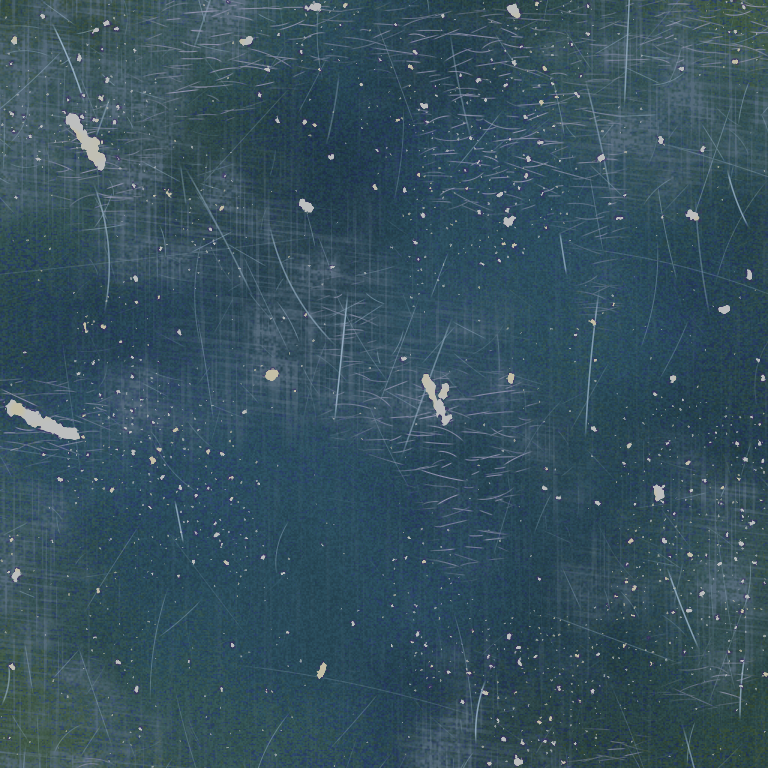
Give the GLSL for this texture, as a Shadertoy shader.

```glsl
// Worn teal painted metal with fine scratches, hazy scuffs and pale paint chips.

const vec3 TEAL  = vec3(0.16, 0.29, 0.35);
const vec3 GREEN = vec3(0.19, 0.31, 0.31);
const vec3 BLUE  = vec3(0.16, 0.25, 0.39);
const vec3 OLIVE = vec3(0.23, 0.33, 0.24);
const vec3 SCUFF = vec3(0.35, 0.43, 0.50);
const vec3 SCRATCH = vec3(0.60, 0.70, 0.78);
const vec3 LAVENDER = vec3(0.62, 0.61, 0.72);
const vec3 VIOLET = vec3(0.23, 0.17, 0.40);
const vec3 PRIMER = vec3(0.74, 0.75, 0.75);
const vec3 CREAM  = vec3(0.77, 0.75, 0.65);

float hash(vec2 p, float seed) {
    vec3 q = fract(vec3(p.xyx + seed * 17.37) * 0.1031);
    q += dot(q, q.yzx + 33.33);
    return fract((q.x + q.y) * q.z);
}

float noise(vec2 p, float seed) {
    vec2 i = floor(p), f = fract(p);
    f = f * f * (3.0 - 2.0 * f);
    float low = mix(hash(i, seed), hash(i + vec2(1, 0), seed), f.x);
    float high = mix(hash(i + vec2(0, 1), seed), hash(i + vec2(1, 1), seed), f.x);
    return mix(low, high, f.y);
}

float fbm(vec2 p, float seed) {
    float sum = 0.0, gain = 0.53;
    for (int i = 0; i < 4; i++) {
        sum += gain * noise(p, seed + float(i));
        p = p * 2.1 + 3.7;
        gain *= 0.5;
    }
    return sum;
}

vec2 rotate(vec2 p, float angle) {
    float c = cos(angle), s = sin(angle);
    return vec2(c * p.x + s * p.y, c * p.y - s * p.x);
}

// Tapered stroke along a shallow parabola.
float stroke(vec2 p, float halfLength, float bend, float width, float pixel) {
    float t = p.x / halfLength;
    float slope = 2.0 * bend * t / halfLength;
    float d = abs(p.y - bend * t * t) / sqrt(1.0 + slope * slope);
    return smoothstep(1.0, 0.6, abs(t)) * clamp(0.5 + (width - d) / pixel, 0.0, 1.0);
}

// One random stroke per cell; reach is the longest half length in cells.
float scratches(vec2 uv, float cells, float density, float angle, float spread,
                float reach, float width, float pixel, float seed) {
    vec2 home = floor(uv * cells);
    float sum = 0.0;
    for (int k = 0; k < 9; k++) {
        vec2 cell = home + vec2(k % 3 - 1, k / 3 - 1);
        if (hash(cell, seed) > density) continue;
        vec2 center = cell + vec2(hash(cell, seed + 1.0), hash(cell, seed + 2.0));
        float turn = angle + spread * (2.0 * hash(cell, seed + 3.0) - 1.0);
        float halfLength = reach * mix(0.25, 1.0, hash(cell, seed + 4.0)) / cells;
        float curl = 2.0 * hash(cell, seed + 5.0) - 1.0;
        float bend = 0.25 * halfLength * curl * curl * curl;
        float strength = mix(0.35, 1.0, hash(cell, seed + 6.0));
        vec2 p = rotate(uv - center / cells, turn);
        sum = max(sum, strength * stroke(p, halfLength, bend, width, pixel));
    }
    return sum;
}

// Signed distance to ragged flakes, at most one per cell.
float flakes(vec2 uv, float cells, float density, float size, float stretch, float seed) {
    vec2 home = floor(uv * cells);
    float nearest = 1.0;
    float ragged = noise(uv * 0.9 / size, seed) + 0.6 * noise(uv * 2.6 / size, seed + 1.0) - 0.8;
    for (int k = 0; k < 9; k++) {
        vec2 cell = home + vec2(k % 3 - 1, k / 3 - 1);
        if (hash(cell, seed) > density) continue;
        vec2 center = cell + 0.1 + 0.8 * vec2(hash(cell, seed + 1.0), hash(cell, seed + 2.0));
        float grow = hash(cell, seed + 4.0);
        float radius = size * mix(0.4, 1.0, grow * grow);
        vec2 p = rotate(uv - center / cells, 3.14 * hash(cell, seed + 3.0));
        p.x -= clamp(p.x, -radius * stretch, radius * stretch);
        nearest = min(nearest, length(p) - radius + ragged * size * 0.8);
    }
    return nearest;
}

// Mottled paint, greener and dirtier toward the borders.
vec3 paint(vec2 uv) {
    float border = smoothstep(0.2, 0.75, length(uv - 0.5));
    float grain = noise(uv * vec2(300.0, 512.0) + 0.5, 11.0);
    float dirt = 0.6 * border + 0.8 * (fbm(uv * 4.0, 3.0) - 0.5) + 0.5 * (grain - 0.5);
    vec3 color = mix(TEAL, GREEN, smoothstep(0.1, 0.3, dirt));
    color = mix(color, OLIVE, smoothstep(0.54, 0.68, dirt));
    float cool = noise(uv * vec2(300.0, 512.0) + 0.5, 21.0) + 0.6 * (fbm(uv * 5.0, 31.0) - 0.5);
    color = mix(color, BLUE, smoothstep(0.74, 0.86, cool));
    float shade = 0.84 + 0.22 * smoothstep(0.25, 0.75, fbm(uv * 2.7, 36.0));
    return color * (shade + 0.24 * (noise(uv * 512.0 + 0.5, 41.0) - 0.5));
}

void mainImage(out vec4 fragColor, in vec2 fragCoord) {
    vec2 uv = fragCoord / iResolution.xy;
    float pixel = 1.0 / iResolution.y;
    vec3 color = paint(uv);

    // Powdery haze, broken into fine brush lines
    float worn = smoothstep(0.43, 0.7, fbm(uv * 3.5, 51.0));
    float brushed = noise(rotate(uv, -0.12) * vec2(26.0, 380.0), 61.0);
    float upright = noise(uv * vec2(380.0, 14.0), 62.0);
    float powder = noise(uv * 330.0, 63.0) * smoothstep(0.35, 0.75, fbm(uv * 17.0, 64.0));
    float haze = worn * (0.12 + 0.4 * smoothstep(0.4, 1.0, brushed) + 0.8 * powder);
    haze += 0.35 * smoothstep(0.55, 1.0, upright) * (0.4 + worn);
    color = mix(color, SCUFF, clamp(haze, 0.0, 0.9));

    // Scratches, from faint hairlines to long bright cuts
    float faint = scratches(uv, 22.0, 0.8, 0.0, 3.14, 0.8, 0.0006, pixel, 71.0) * (0.15 + worn);
    faint = max(faint, scratches(uv, 9.0, 0.7, 1.5, 0.8, 0.9, 0.0006, pixel, 81.0));
    faint = max(faint, 0.7 * scratches(uv, 3.0, 0.6, -0.12, 0.25, 0.9, 0.0007, pixel, 91.0));
    color = mix(color, SCRATCH, 0.5 * min(faint, 1.0));
    float bright = scratches(uv, 5.5, 0.6, 1.65, 0.45, 0.6, 0.001, pixel, 101.0);
    color = mix(color, SCRATCH, 0.95 * bright);

    // Dense hatching where something rubbed
    float rubbed = smoothstep(0.7, 0.84, noise(uv * 6.0 + 2.3, 111.0));
    float hatch = scratches(uv, 26.0, 0.95, -0.15, 0.3, 0.95, 0.0007, pixel, 121.0);
    hatch = max(hatch, scratches(uv, 40.0, 0.95, 0.15, 0.3, 0.95, 0.0007, pixel, 131.0));
    color = mix(color, LAVENDER, rubbed * (0.85 * hatch + 0.12 * powder));

    // Chips: a few long gouges, sparse flakes and clustered specks
    float cluster = smoothstep(0.52, 0.85, noise(uv * 7.0, 141.0));
    float chip = flakes(uv, 3.0, 0.38, 0.0098, 4.8, 151.0);
    chip = min(chip, flakes(uv, 13.0, 0.13, 0.0068, 0.8, 161.0));
    chip = min(chip, flakes(uv, 42.0, 0.04 + 0.4 * cluster, 0.0026, 0.6, 171.0));
    float specks = flakes(uv, 95.0, 0.05 + 0.35 * cluster, 0.0013, 0.4, 201.0);
    float rim = smoothstep(0.004, 0.0, chip) * step(0.55, noise(uv * 300.0, 181.0));
    color = mix(color, VIOLET, 0.7 * rim);
    vec3 bare = mix(PRIMER, CREAM, smoothstep(0.5, 0.8, noise(uv * 45.0, 191.0)));
    color = mix(color, bare, 0.7 * smoothstep(0.5 * pixel, -0.5 * pixel, specks));
    color = mix(color, bare, smoothstep(0.5 * pixel, -0.5 * pixel, chip));

    fragColor = vec4(color, 1.0);
}
```
